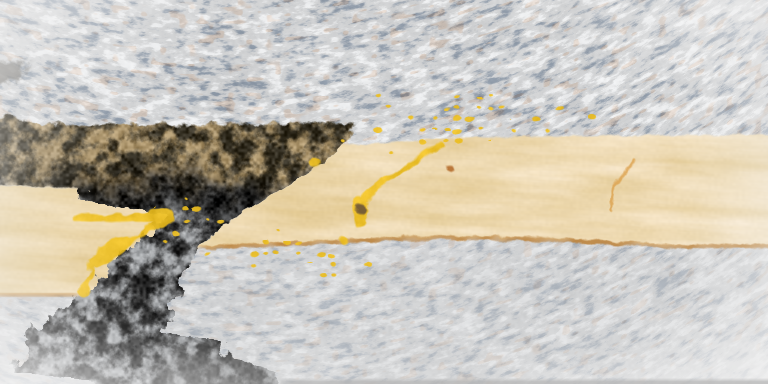
This texture is drawn by a Shadertoy shader. Its source:

```glsl
// Pale asphalt crossed by a worn yellow road stripe and a deep broken crack.
// Slab outlines are piecewise ramps roughened by noise; rubble, flecks, paint
// and chips are layered on top, then a white haze fades the corners.

float hash(vec2 p) {
  vec3 q = fract(p.xyx * 0.1031);
  q += dot(q, q.yzx + 33.33);
  return fract((q.x + q.y) * q.z);
}

float noise(vec2 p) {
  vec2 i = floor(p), f = fract(p);
  f = f * f * (3.0 - 2.0 * f);
  return mix(mix(hash(i), hash(i + vec2(1, 0)), f.x),
             mix(hash(i + vec2(0, 1)), hash(i + 1.0), f.x), f.y);
}

float fbm(vec2 p) {
  float sum = 0.0, amp = 0.533;
  for (int i = 0; i < 4; i++) {
    sum += amp * noise(p);
    p = mat2(1.6, 1.2, -1.2, 1.6) * p + 17.3;
    amp *= 0.5;
  }
  return sum;
}

float ramp(float a, float b, float t) { return clamp((t - a) / (b - a), 0.0, 1.0); }

// Antialiased cover of a signed distance, positive inside
float inside(float d) {
  float soft = max(0.004, 1.0 / iResolution.y);
  return smoothstep(-soft, soft, d);
}

float segment(vec2 p, vec2 a, vec2 b) {
  vec2 d = b - a;
  return length(p - a - d * clamp(dot(p - a, d) / dot(d, d), 0.0, 1.0));
}

float glow(vec2 p, vec2 center, vec2 size) {
  vec2 d = (p - center) / size;
  return exp(-dot(d, d));
}

// Crack borders, as x for a given height
float rightEdge(float y) {
  return 0.39 + 0.105 * ramp(0.1, 0.284, y) + 0.02 * ramp(0.284, 0.357, y)
    + 0.12 * ramp(0.357, 0.453, y) + 0.12 * ramp(0.453, 0.518, y)
    + 0.16 * ramp(0.518, 0.635, y) + 0.2 * ramp(0.135, 0.11, y) + 0.13 * ramp(0.07, 0.03, y);
}

float leftEdge(float y) {
  return 0.04 + 0.06 * ramp(0.05, 0.154, y) + 0.11 * ramp(0.154, 0.227, y)
    + 0.13 * ramp(0.227, 0.36, y) + 0.1 * ramp(0.36, 0.43, y)
    - 0.23 * ramp(0.44, 0.48, y) + 0.2 * ramp(0.03, 0.01, y);
}

// One jittered round chip per cell
float chips(vec2 p, float density) {
  vec2 cell = floor(p * 34.0);
  vec2 center = 0.35 + 0.3 * vec2(hash(cell + 3.1), hash(cell + 8.7));
  float r = 0.13 + 0.2 * hash(cell + 5.3);
  float d = length((fract(p * 34.0) - center) * vec2(0.8, 1.3));
  return step(1.0 - density, hash(cell)) * smoothstep(r + 0.08, r - 0.08, d);
}

void mainImage(out vec4 fragColor, in vec2 fragCoord) {
  vec2 p = fragCoord / iResolution.y;
  float coarse = fbm(p * 14.0) - 0.5, rough = fbm(p * 38.0 + 9.0) - 0.5;
  float grain = noise(p * 125.0) - 0.5;

  // Asphalt with slanted blue and rusty flecks
  vec2 q = vec2(p.x, p.y + 0.25 * p.x - 0.22 * p.x * p.x);
  float fleck = fbm(q * vec2(32, 75)), contrast = 0.55 + 0.45 * ramp(0.3, 0.7, p.y);
  float rust = smoothstep(0.7, 0.88, noise(q * vec2(40, 80) + 31.0));
  vec3 asphalt = vec3(0.82, 0.825, 0.83) + 0.05 * coarse + 0.035 * grain;
  asphalt += contrast * (0.11 * smoothstep(0.48, 0.25, fleck) - rust * vec3(0.02, 0.07, 0.11)
    - vec3(0.26, 0.22, 0.17) * smoothstep(0.52, 0.82, fleck));
  float pit = glow(p, vec2(0.01, 0.815), vec2(0.06, 0.03)) + rough;
  asphalt = mix(asphalt, vec3(0.4, 0.39, 0.37), 0.75 * smoothstep(0.3, 0.7, pit));

  // Rubble: brown earth above, dark hollow, cold gravel below
  float stones = smoothstep(0.3, 0.74, fbm(p * 34.0 + 4.0));
  vec3 earth = mix(vec3(0.2, 0.18, 0.13), vec3(0.68, 0.59, 0.43), stones);
  vec3 gravel = mix(vec3(0.14), vec3(0.66, 0.67, 0.68), stones);
  vec3 col = mix(gravel, earth, smoothstep(0.46, 0.56, p.y + 0.15 * coarse));
  float hollow = smoothstep(0.1, 0.0, abs(p.y - 0.54 + 0.1 * p.x + 0.12 * coarse));
  col *= 1.0 - 0.55 * hollow * ramp(0.05, 0.3, p.x);
  col += 0.22 * grain;
  col = mix(col, vec3(0.66), 0.4 * ramp(0.13, 0.06, p.y) * ramp(0.36, 0.46, p.x));

  // Solid ground around the crack
  float top = p.y - 0.7 + 0.025 * ramp(0.0, 0.13, p.x) + 0.03 * rough;
  float right = p.x - rightEdge(p.y) + rough * mix(0.1, 0.04, ramp(0.3, 0.4, p.y));
  float left = min(leftEdge(p.y) - p.x + 0.1 * rough, 0.52 - 0.05 * p.x - p.y + 0.015 * rough);
  col = mix(col, asphalt, inside(max(max(top, right), left)));

  // Cream stripe on both sides of the crack
  float streak = fbm(vec2(p.x * 5.0, (p.y + 0.06 * p.x) * 32.0)) - 0.5;
  vec3 cream = vec3(0.92, 0.835, 0.66) + vec3(0.02, 0.03, 0.06) * ramp(0.8, 2.0, p.x);
  cream += streak * vec3(0.1, 0.14, 0.26) + 0.02 * grain;
  float low = 0.354 + 0.026 * ramp(0.5, 1.1, p.x) - 0.02 * ramp(1.3, 1.75, p.x) + 0.015 * rough;
  float high = 0.622 + 0.021 * ramp(0.91, 1.2, p.x) + 0.006 * ramp(1.2, 2.0, p.x) + 0.012 * rough;
  float stripe = min(right, min(p.y - low, high - p.y));
  col = mix(col, cream, inside(max(stripe, min(left, p.y - 0.232))));

  // Rusty lower rims
  float rim = smoothstep(0.009, 0.002, abs(p.y - low)) * ramp(0.51, 0.54, p.x);
  rim += 0.7 * smoothstep(0.008, 0.002, abs(p.y - 0.232)) * ramp(0.22, 0.19, p.x);
  col = mix(col, vec3(0.74, 0.53, 0.27), rim * (0.5 + 0.5 * noise(p * 30.0)));

  // Bright paint: open seam, broken left border, loose chips
  vec2 w = p + 0.022 * vec2(rough, coarse), bend = vec2(0.94, 0.47);
  float seam = min(segment(w, vec2(1.15, 0.625), vec2(1, 0.53)) - 0.007,
    min(segment(w, vec2(1, 0.53), bend) - 0.01, segment(w, bend, vec2(0.935, 0.428)) - 0.017));
  float border = min(segment(w, vec2(0.2, 0.435), vec2(0.43, 0.435)),
    min(segment(w, vec2(0.42, 0.43), vec2(0.25, 0.315)), segment(w, vec2(0.24, 0.3), vec2(0.22, 0.24))));
  float blobs = min(length(w - vec2(0.817, 0.575)), length(w - vec2(0.895, 0.374))) - 0.013;
  float paint = min(min(seam, blobs), border - 0.014 + 0.04 * coarse);
  float spread = glow(p, vec2(1.18, 0.68), vec2(0.2, 0.06))
    + glow(p, vec2(0.76, 0.335), vec2(0.2, 0.03)) + glow(p, vec2(0.49, 0.42), vec2(0.07, 0.045));
  float cover = max(inside(-paint), chips(p + 0.01 * rough, 0.65 * spread));
  col = mix(col, vec3(0.93, 0.75, 0.13) + 0.14 * rough, 0.92 * cover);

  // Brown grit, a loose flake and a hairline split
  col = mix(col, vec3(0.42, 0.33, 0.22), 0.9 * inside(0.012 - length(w - vec2(0.94, 0.457))));
  col = mix(col, vec3(0.73, 0.47, 0.23), inside(0.008 - length(w - vec2(1.17, 0.558))));
  float split = min(segment(w, vec2(1.65, 0.58), vec2(1.6, 0.51)), segment(w, vec2(1.6, 0.51), vec2(1.588, 0.45)));
  col = mix(col, vec3(0.86, 0.62, 0.28), 0.75 * smoothstep(0.008, 0.001, split));

  // Corner haze and a grey strip along the bottom
  float haze = smoothstep(0.65, 1.2, length((p - vec2(1, 0.5)) * vec2(0.95, 1.4)));
  col = mix(col, vec3(0.95), 0.6 * haze + 0.2 * ramp(0.15, 0.0, p.y));
  col = mix(col, vec3(0.7), 0.7 * ramp(0.016, 0.006, p.y) * ramp(0.7, 0.76, p.x));
  fragColor = vec4(clamp(col, 0.0, 1.0), 1.0);
}
```
